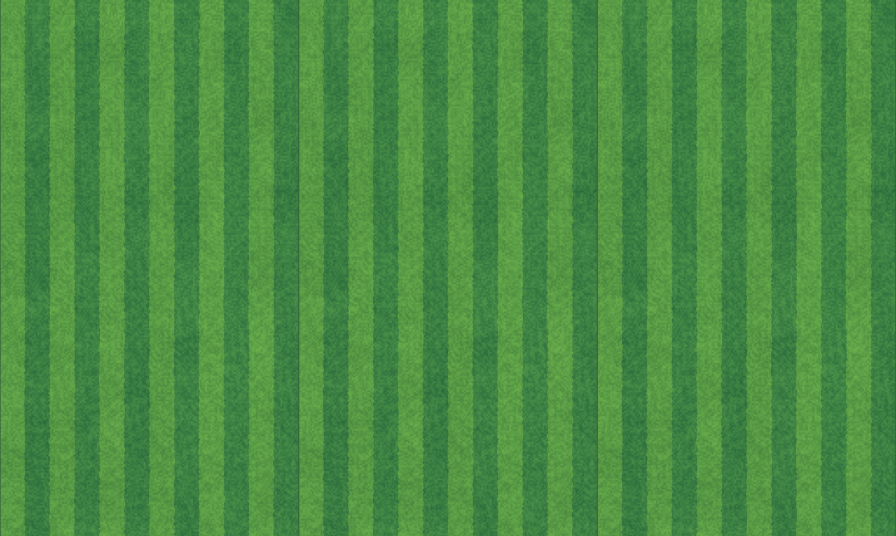
Reproduce this pattern procedurally as a Shadertoy shader.

```glsl
const float PANELS = 3.0;
const float PAIRS_PER_PANEL = 6.0;
const vec3 LIGHT_GRASS = vec3(0.348, 0.604, 0.270);
const vec3 DARK_GRASS = vec3(0.238, 0.502, 0.262);
const vec3 SEAM_COLOR = vec3(0.20, 0.36, 0.23);

float hash(vec2 p) {
    return fract(sin(dot(p, vec2(127.1, 311.7))) * 43758.5453);
}

float valueNoise(vec2 p) {
    vec2 cell = floor(p);
    vec2 f = fract(p);
    f = f * f * (3.0 - 2.0 * f);
    float low = mix(hash(cell), hash(cell + vec2(1.0, 0.0)), f.x);
    float high = mix(hash(cell + vec2(0.0, 1.0)), hash(cell + vec2(1.0, 1.0)), f.x);
    return mix(low, high, f.y);
}

// Fine blades over clumps and broad patches, centred on zero
float turfGrain(vec2 p) {
    float blades = valueNoise(p * vec2(171.0, 163.0)) - 0.5;
    float clumps = valueNoise(p * vec2(58.0, 53.0) + 17.0) - 0.5;
    float patches = valueNoise(p * 8.0 + 41.0) - 0.5;
    return 0.68 * blades + 0.32 * clumps + 0.28 * patches;
}

// One in the first half of every pair, zero in the second
float mownStripe(float x, float blur) {
    float t = fract(x);
    float edgeDistance = t > 0.75 ? t - 1.0 : 0.25 - abs(t - 0.25);
    return smoothstep(-blur, blur, edgeDistance);
}

float seamLine(float x, float width, float blur) {
    float fromSeam = abs(x - floor(x + 0.5));
    return 1.0 - smoothstep(width - blur, width + blur, fromSeam);
}

void mainImage(out vec4 fragColor, in vec2 fragCoord) {
    vec2 p = fragCoord / iResolution.x * PANELS;
    float pixel = PANELS / iResolution.x;
    vec2 local = vec2(fract(p.x), p.y);

    // Alternating mowing bands with slightly ragged borders
    float ragged = (valueNoise(local * vec2(60.0, 130.0)) - 0.5) * 0.005;
    float x = local.x + ragged * smoothstep(0.0, 0.03, min(local.x, 1.0 - local.x));
    float light = mownStripe(x * PAIRS_PER_PANEL, 0.5 * pixel * PAIRS_PER_PANEL);
    vec3 color = mix(DARK_GRASS, LIGHT_GRASS, light);

    // Turf texture
    color += turfGrain(local) * vec3(0.13, 0.15, 0.055);

    // Thin joins between the turf panels
    float seam = seamLine(p.x, 0.0025, 0.5 * pixel);
    color = mix(color, SEAM_COLOR, 0.7 * seam);

    fragColor = vec4(clamp(color, 0.0, 1.0), 1.0);
}
```
